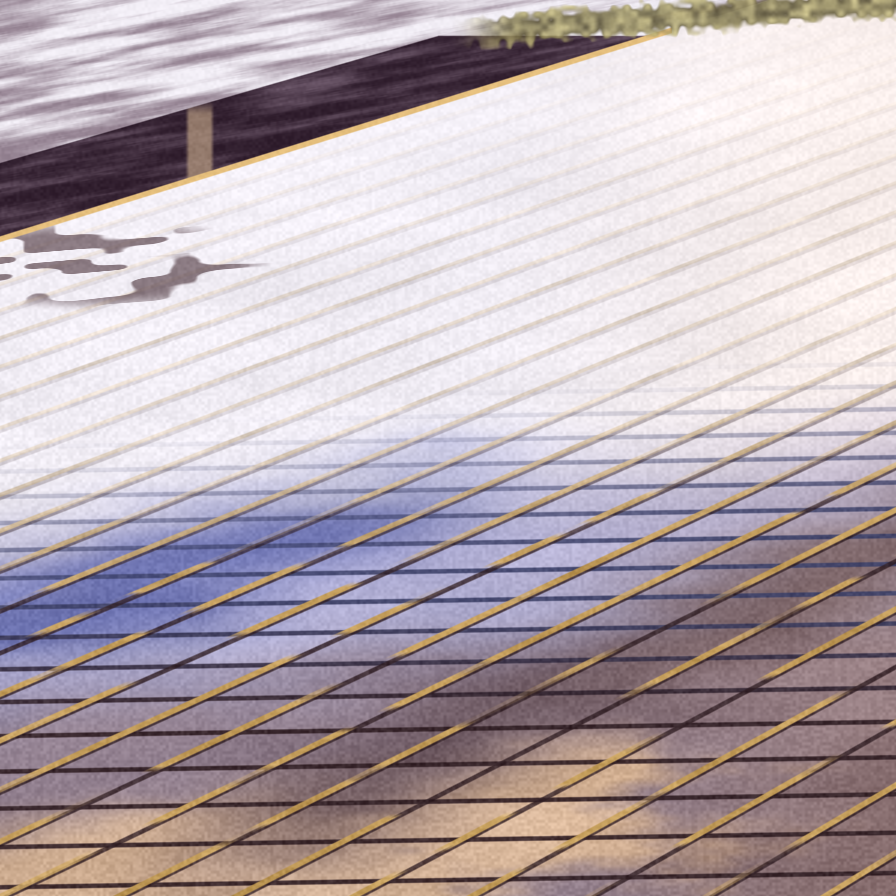
Write a WebGL 2 fragment shader that draws this texture.

```glsl
#version 300 es
precision highp float;
// Sunlit paving in perspective, with gilded diagonal joints, shadow bands and a dark kerb.

#define VANISH vec2(4.36, -1.10)   // vanishing point of the diagonals, y downwards
#define DIAG_STEP 0.0625           // spacing of diagonals on the ground
#define DIAG_PHASE 1.949
#define ROW_STEP 0.0105            // spacing of cross joints on the ground
#define ROW_PHASE 0.4994
#define ROW_TILT 0.016
#define GOLD_WIDTH 0.0031
#define JOINT_WIDTH 0.0025
#define GRAIN 0.11

uniform vec2 u_resolution;
out vec4 fragColor;

const vec3 WHITE = vec3(0.95, 0.935, 0.965);
const vec3 LAVENDER = vec3(0.70, 0.69, 0.83);
const vec3 MAUVE = vec3(0.58, 0.51, 0.57);
const vec3 TAN = vec3(0.82, 0.69, 0.58);
const vec3 BLUE = vec3(0.39, 0.42, 0.68);
const vec3 BROWN = vec3(0.41, 0.33, 0.36);
const vec3 DARK = vec3(0.19, 0.12, 0.14);
const vec3 GOLD = vec3(0.90, 0.75, 0.49);
const vec3 CREAM = vec3(0.98, 0.92, 0.85);

float hash(vec2 p) {
  return fract(sin(dot(p, vec2(127.1, 311.7))) * 43758.5453);
}

float noise(vec2 p) {
  vec2 i = floor(p), f = fract(p);
  f = f * f * (3.0 - 2.0 * f);
  return mix(mix(hash(i), hash(i + vec2(1, 0)), f.x),
             mix(hash(i + vec2(0, 1)), hash(i + vec2(1, 1)), f.x), f.y);
}

float fbm(vec2 p) {
  float sum = 0.0, amp = 0.5;
  for (int i = 0; i < 4; i++) {
    sum += amp * noise(p);
    p = p * 2.03 + 7.1;
    amp *= 0.5;
  }
  return sum;
}

// Coverage of a shape with signed distance d
float cover(float d, float soft) {
  return 1.0 - smoothstep(-soft, soft, d);
}

// Broad light, shadow bands and reflected colour on the slabs
vec3 slabLight(vec2 p) {
  float cloud = fbm(p * vec2(5.0, 16.0)) - 0.47;
  float s = p.y + 0.11 * p.x + 0.07 * cloud;
  vec3 c = mix(WHITE, LAVENDER, smoothstep(0.52, 0.68, s));
  c = mix(c, MAUVE, smoothstep(0.73, 0.85, s));
  c = mix(c, TAN, smoothstep(0.87, 0.96, s) * smoothstep(-0.25, 0.1, cloud + 0.6 - p.x));
  float blueBand = (p.y + 0.28 * p.x - 0.70 + 0.08 * cloud) / 0.06;
  c = mix(c, BLUE, 0.85 * exp(-blueBand * blueBand) * (1.0 - smoothstep(0.35, 0.65, p.x)));
  float brownBand = (p.y + 0.42 * p.x - 1.04 + 0.10 * cloud) / 0.075;
  c = mix(c, BROWN, 0.80 * exp(-brownBand * brownBand) * smoothstep(0.1, 0.4, p.x));
  c = mix(c, BROWN, 0.55 * smoothstep(1.35, 1.65, p.y + 0.7 * p.x));
  return c + vec3(0.03, 0.005, -0.035) * smoothstep(0.5, 1.0, p.x) + 0.10 * cloud;
}

vec3 paving(vec2 p, float soft) {
  float depth = p.y - VANISH.y;
  float rowDepth = depth + ROW_TILT * p.x;
  float u = ((p.x - VANISH.x) / depth + DIAG_PHASE) / DIAG_STEP;
  float v = (1.0 / rowDepth - ROW_PHASE) / ROW_STEP;
  vec2 cell = floor(vec2(u, v));
  float near = smoothstep(0.48, 0.72, p.y + 0.12 * p.x);
  vec3 c = slabLight(p) + 0.07 * (hash(cell) - 0.5) * near;

  // Distances to the joints, in canvas units
  float slope = depth / (VANISH.x - p.x);
  float diag = (fract(u + 0.5) - 0.5) * DIAG_STEP * depth * slope / sqrt(1.0 + slope * slope);
  float row = abs(fract(v + 0.5) - 0.5) * ROW_STEP * rowDepth * rowDepth;
  float wear = noise(vec2(floor(u + 0.5) * 9.7, v * 1.3));
  float fade = smoothstep(0.08, 0.45, p.y + 0.12 * p.x);

  // Dark cross joints, then diagonals with a shaded side and a bright side
  c = mix(c, mix(BLUE * 0.6, DARK, smoothstep(0.65, 0.82, p.y)),
          cover(row - JOINT_WIDTH, soft) * near * 0.9);
  c = mix(c, DARK, cover(abs(diag - 0.002) - 0.0025, soft) * (0.12 * fade + 0.68 * near));
  vec3 bright = mix(CREAM, GOLD, near) - 0.2 * wear * fade;
  float gilded = mix(0.75 * fade, smoothstep(0.22, 0.5, wear), near);
  return mix(c, bright, cover(abs(diag + 0.0012) - GOLD_WIDTH * mix(0.65, 1.0, near), soft) * gilded);
}

void main() {
  vec2 p = gl_FragCoord.xy / u_resolution;
  p.y = 1.0 - p.y;
  float soft = max(0.0011, 0.8 / u_resolution.y);
  float streak = fbm(vec2(p.x * 9.0, (p.y + 0.18 * p.x) * 85.0));
  vec3 color = paving(p, soft);

  // Broken dark chips on the far left slabs
  float chips = smoothstep(0.63, 0.73, noise(vec2(p.x * 24.0, (p.y + 0.08 * p.x) * 110.0)));
  float chipArea = cover(length((p - vec2(0.11, 0.295)) / vec2(0.23, 0.055)) - 0.8, 0.2);
  color = mix(color, BROWN, chips * chipArea * 0.75);

  // Far ground and kerb, with its gilded lower edge
  float kerbLow = 0.267 - 0.311 * p.x;
  float kerbTop = max(0.182 - 0.29 * p.x, 0.04);
  vec3 far = mix(MAUVE, WHITE, smoothstep(0.22, 0.72, streak + 0.12 - p.y));
  vec3 kerb = mix(DARK, BROWN, smoothstep(0.35, 0.85, streak)) + vec3(0.0, 0.0, 0.04);
  float post = cover(abs(p.x - 0.223) - 0.014, 0.003) * smoothstep(0.11, 0.13, p.y);
  kerb = mix(kerb, TAN * 0.85, post * 0.75);
  vec3 beyond = mix(far, kerb, cover(kerbTop - p.y, soft));
  color = mix(color, beyond, cover(p.y - kerbLow, soft));
  color = mix(color, GOLD, cover(abs(p.y - kerbLow) - 0.0032, soft) * step(p.x, 0.75));

  // Sparse grass along the far edge
  float leaf = noise(p * 130.0);
  float grass = cover(abs(p.y - 0.035 + 0.07 * (p.x - 0.53)) - 0.008 - 0.014 * leaf, 0.004);
  vec3 grassColor = mix(vec3(0.30, 0.27, 0.16), vec3(0.77, 0.73, 0.49), leaf);
  color = mix(color, grassColor, grass * smoothstep(0.5, 0.58, p.x) * 0.85);

  color += GRAIN * (noise(p * 300.0) - 0.5) * (0.35 + 0.65 * p.y);
  fragColor = vec4(clamp(color, 0.0, 1.0), 1.0);
}
```
